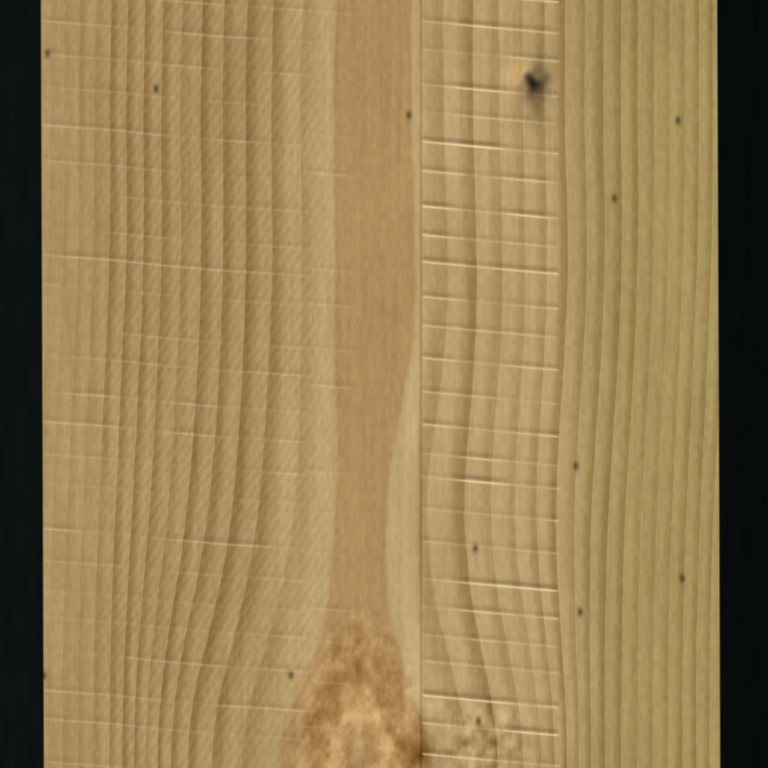
A WebGL 2 fragment shader for this texture:

```glsl
#version 300 es
precision highp float;

uniform vec2 u_resolution;
out vec4 fragColor;

#define BACKDROP vec3(0.045, 0.068, 0.065)
#define WOOD_DARK vec3(0.54, 0.43, 0.26)
#define WOOD_PALE vec3(0.82, 0.71, 0.51)
#define GLINT vec3(0.98, 0.89, 0.70)
#define RING_CONTRAST 0.42
#define RING_DENSITY 16.0
#define RING_CROWDING 46.0
#define FIBER_CONTRAST 0.22
#define SCRATCH_SLOPE 0.085
#define SEAM_X 0.548

float hash(vec2 p) {
    vec3 q = fract(vec3(p.xyx) * 0.1031);
    q += dot(q, q.yzx + 33.33);
    return fract((q.x + q.y) * q.z);
}

float noise(vec2 p) {
    vec2 i = floor(p), f = fract(p);
    f = f * f * (3.0 - 2.0 * f);
    return mix(mix(hash(i), hash(i + vec2(1, 0)), f.x),
               mix(hash(i + vec2(0, 1)), hash(i + vec2(1, 1)), f.x), f.y);
}

float fbm(vec2 p) {
    float sum = 0.0, amp = 0.5;
    for (int i = 0; i < 4; i++) {
        sum += amp * noise(p);
        p = p * 2.03 + 17.0;
        amp *= 0.5;
    }
    return sum;
}

// Soft box along one axis
float band(float x, float lo, float hi, float soft) {
    return smoothstep(lo - soft, lo + soft, x) * (1.0 - smoothstep(hi - soft, hi + soft, x));
}

float spot(vec2 p, vec2 center, vec2 size) {
    vec2 q = (p - center) / size;
    return exp(-dot(q, q));
}

// Tilted saw marks: bright ridge with a shadow above it
float scratches(vec2 p, float rows, float seed) {
    float s = (p.y + SCRATCH_SLOPE * p.x + 0.003 * noise(vec2(p.x * 14.0, seed))) * rows;
    float id = floor(s);
    float dist = (fract(s) - 0.5 - 0.4 * (hash(vec2(id, seed)) - 0.5)) / rows;
    float run = smoothstep(0.25, 0.75, noise(vec2(p.x * 16.0 + seed, id * 7.3)));
    float strength = mix(0.3, 1.0, hash(vec2(id, seed + 5.0))) * mix(0.25, 1.0, run);
    float ridge = exp(-pow(dist / 0.0017, 2.0));
    float shadow = exp(-pow((dist - 0.005) / 0.0035, 2.0));
    return strength * (ridge - 0.28 * shadow);
}

// x: dark late wood, y: flat heart wood between the innermost rings
vec2 growthRings(vec2 p) {
    float side = step(0.48, p.x);
    float center = 0.466 + 0.022 * smoothstep(0.1, 0.8, p.y);
    float d = abs(p.x - center);
    d += 0.016 * (noise(vec2(side * 9.0 + 3.0, p.y * 3.5)) - 0.5) * smoothstep(0.45, 0.1, d);
    d -= 0.055 * exp(-p.y * p.y / 0.05) * band(d, 0.06, 0.27, 0.06);
    d += 0.016 * band(p.y, 0.1, 0.5, 0.15) * (1.0 - smoothstep(0.04, 0.14, d));
    float n = RING_DENSITY * d + RING_CROWDING * d * d + 0.12 * (fbm(p * vec2(18, 6)) - 0.5);
    float f = fract(n);
    float late = smoothstep(0.3, 0.86, f) * (1.0 - smoothstep(0.9, 1.0, f));
    late *= mix(0.4, 1.1, hash(vec2(floor(n), 4.0 + side * 13.0)));
    float heart = 1.0 - smoothstep(0.88, 1.08, n);
    return vec2(late * (1.0 - heart), heart);
}

vec3 board(vec2 p) {
    vec2 rings = growthRings(p);
    float middle = band(p.x, 0.37, 0.74, 0.05);
    float rightSide = smoothstep(0.70, 0.82, p.x);
    float leftEdge = 1.0 - smoothstep(0.11, 0.16, p.x);

    // Tone from growth rings, fibers and saw hatching
    float tone = 0.50 + 0.19 * middle - 0.26 * rings.y;
    tone -= RING_CONTRAST * rings.x * (1.0 - 0.65 * leftEdge) * (1.0 - 0.3 * rightSide);
    tone += FIBER_CONTRAST * (fbm(p * vec2(150, 7)) - 0.48);
    tone += 0.14 * (noise(p * vec2(260, 110)) - 0.5) + 0.16 * (fbm(p * 5.0) - 0.48);
    float hatch = sin(dot(p, vec2(520.0, -330.0)) + 5.0 * noise(p * 12.0));
    tone += 0.045 * hatch * band(p.x, 0.13, 0.43, 0.04);
    tone -= 0.3 * exp(-pow((p.x - SEAM_X) / 0.0016, 2.0));
    tone += 0.12 * band(p.x, 0.525, SEAM_X - 0.002, 0.004) * (1.0 - smoothstep(0.4, 0.7, p.y));

    // Rough arch of the lower knot
    float arch = length((p - vec2(0.468, -0.01)) / vec2(0.062, 0.15));
    float mottle = fbm(p * vec2(75, 60));
    tone += 1.1 * (mottle - 0.46) * band(arch, 0.0, 1.4, 0.3);
    tone += 0.30 * band(arch, 0.45, 0.65, 0.12) - 0.18 * band(arch, 0.8, 1.1, 0.12);
    tone -= 0.6 * spot(p, vec2(0.545, 0.015), vec2(0.018, 0.03));
    tone += 1.5 * (mottle - 0.44) * spot(p, vec2(0.63, 0.04), vec2(0.07, 0.06));

    vec3 color = mix(WOOD_DARK, WOOD_PALE, tone);
    float warmth = 0.6 * rings.y + 0.45 * rings.x * (1.0 - rightSide) + 0.5 * band(arch, 0.4, 1.2, 0.2);
    color += warmth * vec3(0.035, -0.008, -0.025) + rightSide * vec3(-0.018, 0.008, -0.018);

    // Saw marks, strongest beside the seam
    float marks = scratches(p, 25.0, 2.0) * band(p.x, SEAM_X + 0.002, 0.727, 0.003);
    marks += 0.38 * scratches(p, 23.0, 8.0) * band(p.x, 0.055, 0.40, 0.01);
    marks += 0.25 * scratches(p, 18.0, 15.0) * band(p.x, 0.40, 0.46, 0.02);
    color = mix(color, GLINT, 0.85 * max(marks, 0.0)) * (1.0 + 0.8 * min(marks, 0.0));

    // Small dark knot and scattered resin specks
    vec2 q = p + 0.012 * (vec2(noise(p * 70.0), noise(p * 70.0 + 9.0)) - 0.5);
    color *= 1.0 + 0.22 * spot(q, vec2(0.682, 0.905), vec2(0.018, 0.022));
    color *= 1.0 - 0.3 * spot(q, vec2(0.699, 0.885), vec2(0.016, 0.045));
    color *= 1.0 - 0.75 * spot(q, vec2(0.695, 0.89), vec2(0.011, 0.014));
    vec2 cell = floor(p * 22.0);
    vec2 jitter = 0.25 + 0.5 * vec2(hash(cell + 3.0), hash(cell + 8.0));
    float speck = step(0.955, hash(cell + 40.0)) * spot(fract(p * 22.0), jitter, vec2(0.08, 0.12));
    return color * (1.0 - 0.45 * speck);
}

void main() {
    vec2 p = gl_FragCoord.xy / u_resolution;
    vec3 backdrop = BACKDROP * mix(1.05, 0.65, step(0.5, p.x)) * (0.8 + 0.4 * fbm(p * vec2(120, 20)));
    float inside = band(p.x, 0.057 - 0.004 * p.y, 0.938 - 0.004 * p.y, 0.0018);
    fragColor = vec4(mix(backdrop, board(p), inside), 1.0);
}
```
